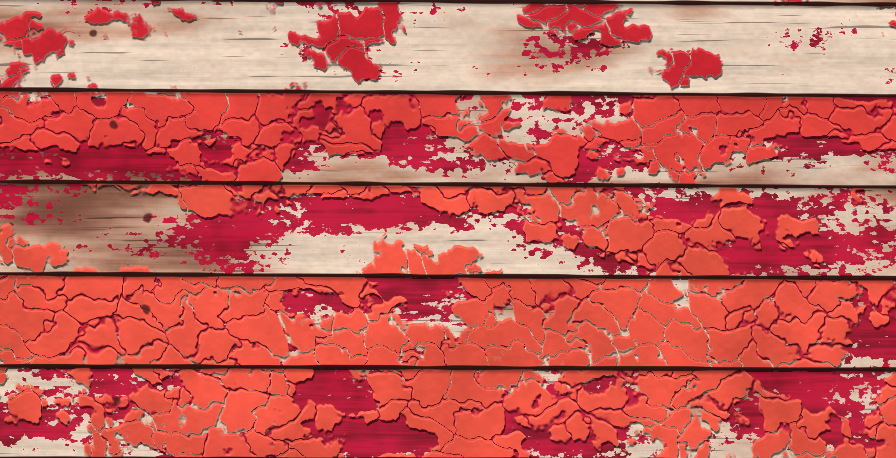
This texture is drawn by a WebGL 1 fragment shader. Its source:

```glsl
precision highp float;
// Five weathered, slightly tilted boards: grained bare wood, a thin speckled
// crimson coat, and thick cracked vermilion flakes that cast small shadows.
// Layers are thresholded noise; cracks come from warped cellular noise.
uniform vec2 u_resolution;

float hash(vec2 p) {
  return fract(sin(dot(p, vec2(127.1, 311.7))) * 43758.545);
}

float noise(vec2 p) {
  vec2 i = floor(p), f = fract(p);
  f = f * f * (3.0 - 2.0 * f);
  return mix(mix(hash(i), hash(i + vec2(1.0, 0.0)), f.x),
             mix(hash(i + vec2(0.0, 1.0)), hash(i + 1.0), f.x), f.y);
}

float fbm(vec2 p) {
  float sum = 0.0, amp = 0.53;
  for (int i = 0; i < 4; i++) {
    sum += amp * noise(p);
    p = mat2(1.6, 1.2, -1.2, 1.6) * p + 3.7;
    amp *= 0.5;
  }
  return sum;
}

// Streaks along the boards: unrotated octaves keep the grain horizontal
float grain(vec2 p) {
  return 0.5 * noise(p) + 0.3 * noise(p * 2.1 + 5.0) + 0.2 * noise(p * 4.3 + 9.0);
}

// x: closeness to a cell border (0 on it), y: random value of the cell
vec2 cells(vec2 p) {
  vec2 base = floor(p);
  float nearest = 9.0, second = 9.0, id = 0.0;
  for (int j = -1; j <= 1; j++) {
    for (int i = -1; i <= 1; i++) {
      vec2 c = base + vec2(float(i), float(j));
      float d = length(c + 0.1 + 0.8 * vec2(hash(c), hash(c + 57.3)) - p);
      if (d < nearest) { second = nearest; nearest = d; id = hash(c + 19.7); }
      else second = min(second, d);
    }
  }
  return vec2(second - nearest, id);
}

// Board number in the whole part, height within the board in the fraction
float boardRow(vec2 p) {
  return p.y * 4.97 + p.x * (0.015 + 0.026 * p.y);
}

// Coverage of the thick paint, split into plates by cracks
float flakes(vec2 p) {
  float row = boardRow(p), board = floor(row), f = fract(row);
  float bias = board < 0.5 ? 0.10 - 0.12 * smoothstep(0.5, 0.0 + 0.9, f) * noise(p * 3.0)
             : board < 1.5 ? 0.13 - 0.22 * smoothstep(1.2, 1.9, p.x) - 0.10 * (1.0 - smoothstep(0.0, 0.35, f))
             : board < 2.5 ? 0.10 - 0.30 * abs(p.x - 1.0) + 0.12 * (f - 0.5)
             : board < 3.5 ? 0.10 - 0.42 * abs(f - 0.58)
             : -0.04 - 0.06 * p.x + 0.12 * (f - 0.5);
  vec2 warp = vec2(fbm(p * 17.0), fbm(p * 17.0 + 9.0)) - 0.5;
  vec2 plate = cells(p * vec2(11.0, 16.0) + board * 7.3 + 1.5 * warp);
  float field = fbm(p * vec2(4.0, 8.0) + board * 5.0) - 0.5 + bias
              + 0.22 * (plate.y - 0.5) + 0.30 * (fbm(p * 27.0) - 0.5);
  float crack = smoothstep(0.0, 0.05 + 0.13 * noise(p * 9.0), plate.x);
  return smoothstep(-0.015, 0.015, field) * crack;
}

void main() {
  vec2 p = gl_FragCoord.xy / u_resolution.y;
  float pixel = 1.0 / u_resolution.y;
  float row = boardRow(p), board = floor(row), f = fract(row);
  float gapDist = abs(fract(row + 0.5) - 0.5) / 5.0;
  float speck = fbm(p * vec2(75.0, 110.0));
  float streak = grain(p * vec2(5.0, 85.0) + board * 3.1);

  // Bare wood, grey-brown where it has weathered most
  float stain = fbm(p * vec2(2.5, 9.0) + board * 8.0) + 0.25 * (streak - 0.5);
  stain += board > 2.5 && board < 3.5 ? 0.20 : 0.0;
  stain += board > 1.5 && board < 2.5 ? 0.18 * (1.0 - smoothstep(0.2, 0.8, p.x)) : 0.0;
  vec3 color = mix(vec3(0.95, 0.85, 0.76), vec3(0.77, 0.57, 0.47), smoothstep(0.48, 0.78, stain));
  color = mix(color, vec3(0.42, 0.24, 0.19), 0.75 * smoothstep(0.68, 0.92, stain));
  color *= 0.84 + 0.22 * streak + 0.12 * (speck - 0.5);
  color *= 1.0 - 0.35 * smoothstep(0.70, 0.80, grain(p * vec2(4.0, 120.0) + 31.0));

  // Thin crimson coat, scoured into specks and worn at the lower edges
  float thinBias = board < 0.5 ? 0.11 : board < 1.5 ? 0.04
                 : board < 2.5 ? -0.14 + 0.13 * p.x : board < 3.5 ? 0.15 : -0.23;
  float thin = fbm(p * vec2(4.0, 11.0) + board * 13.0 + 40.0) - 0.5 + thinBias
             + 0.55 * (speck - 0.5) + 0.20 * (streak - 0.5)
             - 0.22 * (1.0 - smoothstep(0.02, 0.22, f));
  vec3 crimson = mix(vec3(0.50, 0.07, 0.14), vec3(0.76, 0.09, 0.22),
                     smoothstep(0.25, 0.65, 0.5 * streak + 0.5 * fbm(p * 14.0)));
  color = mix(color, crimson, 0.94 * smoothstep(-0.025, 0.035, thin));

  // Thick paint: shadow below each flake, lit upper rim, darker lower rim
  float paint = flakes(p);
  float above = flakes(p + vec2(-0.002, 0.006));
  color *= 1.0 - 0.58 * above * (1.0 - paint);
  vec3 vermilion = board > 3.5 ? vec3(0.80, 0.16, 0.20)
                 : board > 2.5 ? vec3(0.88, 0.27, 0.24) : vec3(0.93, 0.34, 0.27);
  vermilion *= 0.86 + 0.24 * fbm(p * 9.0 + 4.0) + 0.10 * (speck - 0.5);
  vermilion += vec3(0.10, 0.09, 0.08) * (1.0 - above);
  color = mix(color, vermilion, paint);

  // Nail in each board
  vec2 nail = vec2(p.x - 0.20 - 0.15 * hash(vec2(board, 4.0)), (f - 0.62) / 5.0);
  float nailDist = length(nail) + 0.006 * (noise(p * 90.0) - 0.5);
  color = mix(color, vec3(0.30, 0.12, 0.12), 0.8 * (1.0 - smoothstep(0.006, 0.012, nailDist)));

  // Shaded board edges and the dark uneven gap
  color *= 1.0 - 0.35 * (1.0 - smoothstep(0.003, 0.016, gapDist)) * step(0.5, f);
  float gapHalf = 0.0022 + 0.0028 * noise(vec2(p.x * 14.0, floor(row + 0.5)));
  float gap = 1.0 - smoothstep(gapHalf - pixel * 0.5, gapHalf + pixel, gapDist);
  color = mix(color, vec3(0.16, 0.07, 0.06), 0.95 * gap);

  gl_FragColor = vec4(color, 1.0);
}
```
